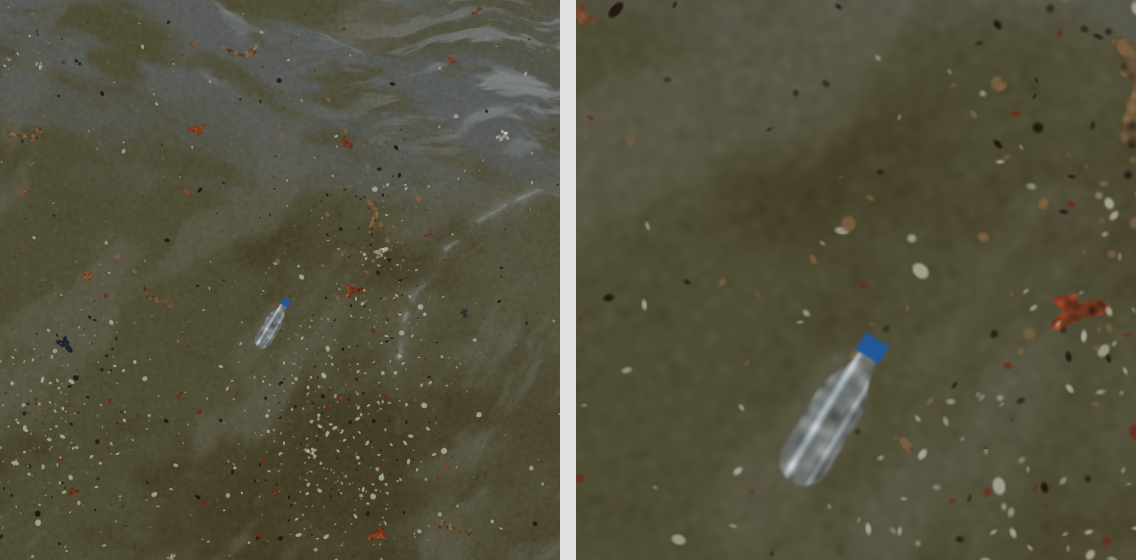
Left, the full canvas; right, a detail of the centre.
Write a WebGL 2 fragment shader that draws this texture.

```glsl
#version 300 es
precision highp float;
uniform vec2 u_resolution;
out vec4 fragColor;

const vec3 DEEP = vec3(0.262, 0.243, 0.15), OLIVE = vec3(0.312, 0.3, 0.208);
const vec3 SILT = vec3(0.375, 0.365, 0.305), SKY = vec3(0.35, 0.365, 0.362);
const vec3 GLINT = vec3(0.51, 0.535, 0.54), PALE = vec3(0.66, 0.65, 0.58);
const vec3 DARK = vec3(0.12, 0.09, 0.06), RUST = vec3(0.42, 0.17, 0.09);
const vec3 TAN = vec3(0.48, 0.38, 0.25);

vec2 hash2(vec2 c) {
  vec3 q = fract(c.xyx * vec3(0.1031, 0.103, 0.0973));
  q += dot(q, q.yzx + 33.33);
  return fract((q.xx + q.yz) * q.zy);
}

// Coordinates whose x axis points along the angle
vec2 along(vec2 p, float angle) {
  float c = cos(angle), s = sin(angle);
  return vec2(c * p.x + s * p.y, c * p.y - s * p.x);
}

// Signed soft blobs, one per cell
float cellNoise(vec2 p) {
  float sum = 0.0;
  for (int k = 0; k < 9; k++) {
    vec2 id = floor(p) + vec2(k % 3 - 1, k / 3 - 1);
    vec2 d = p - id - hash2(id);
    float w = max(0.0, 1.0 - dot(d, d));
    sum += w * w * w * (hash2(id + 57.0).x * 3.0 - 1.5);
  }
  return sum;
}

float layered(vec2 p) {
  float sum = 0.0;
  for (float amp = 0.55; amp > 0.05; amp *= 0.5) {
    sum += amp * cellNoise(p);
    p = along(p, 0.64) * 2.03 + 11.7;
  }
  return sum;
}

float bump(vec2 p, vec2 centre, vec2 size) {
  vec2 d = (p - centre) / size;
  return exp(-dot(d, d));
}

float ridge(float x, float width) { return 1.0 - smoothstep(0.0, width, abs(x)); }
float fill(float d) { return 1.0 - smoothstep(-0.0017, 0.0017, d); }

vec3 water(vec2 p) {
  float murk = layered(p * vec2(3, 5) + 4.0);
  vec2 warped = p + 0.035 * vec2(murk, layered(p * 4.0 + 19.0));
  float top = smoothstep(0.52, 0.92, p.y + 0.12 * murk + 0.1 * (p.x - 0.5));
  vec3 col = mix(DEEP, OLIVE, smoothstep(-0.45, 0.25, murk + (p.y - 0.3) * 0.9));
  // Silt smears, finer on the right
  float smear = layered(along(warped, 0.95) * vec2(4, 10) + 7.0);
  col = mix(col, SILT, 0.6 * smoothstep(0.08, 0.65, smear));
  float side = smoothstep(0.62, 0.95, p.x + 0.2 * murk) * (1.0 - top);
  float streak = layered(along(warped, 1.0) * vec2(6, 26));
  col = mix(col, SILT, side * (0.3 + 0.5 * smoothstep(0.0, 0.5, streak)));
  // Sky on the ripples and choppy corner
  float ripple = layered(along(warped, -0.3) * vec2(4, 14));
  float patches = smoothstep(-0.15, 0.35, layered(p * 5.0 + 31.0));
  col = mix(col, SKY, top * smoothstep(-0.25, 0.4, ripple) * 0.9);
  col = mix(col, GLINT, top * patches * ridge(ripple - 0.2, 0.16) * 0.6);
  float corner = bump(p, vec2(0.95, 0.87), vec2(0.3, 0.16));
  float chop = layered(along(warped, 0.1) * vec2(9, 42));
  col = mix(col, SKY, corner * 0.55);
  col = mix(col, GLINT, corner * smoothstep(0.05, 0.6, chop) * 0.8);
  // Bent crest with broken foam
  float t = clamp((p.y - 0.3) / 0.36, 0.0, 1.1);
  float off = warped.x - 0.7 - 0.07 * t - 0.2 * pow(t, 5.0);
  off = abs(off) / length(vec2(1.0, 0.2 + 2.8 * pow(t, 4.0)));
  float reach = smoothstep(0.2, 0.36, p.y) * (1.0 - smoothstep(0.64, 0.69, p.y));
  float broken = smoothstep(-0.2, 0.5, layered(p * 22.0));
  col = mix(col, SILT, reach * 0.5 * exp(-off * 35.0));
  col = mix(col, GLINT, reach * broken * exp(-off * 190.0));
  return col + 0.012 * cellNoise(p * 150.0);
}

// Where floating specks gather
float crowd(vec2 p) {
  return 0.07 + bump(p, vec2(0.6, 0.24), vec2(0.14, 0.24))
    + 0.7 * bump(p, vec2(0.07, 0.24), vec2(0.18, 0.16))
    + 0.8 * bump(p, vec2(0.69, 0.58), vec2(0.08, 0.14))
    + 0.7 * bump(p, vec2(0.05, 0.91), vec2(0.08, 0.04));
}

vec3 addSpecks(vec3 col, vec2 p, float scale, float seed) {
  for (int k = 0; k < 9; k++) {
    vec2 id = floor(p * scale) + vec2(k % 3 - 1, k / 3 - 1);
    vec2 r = hash2(id + seed), kind = hash2(id + seed + 31.0);
    vec2 d = along(p * scale - id - r, r.x * 6.28) * vec2(1.0, 1.0 + r.y);
    float radius = mix(0.13, 0.36, kind.y * kind.y);
    float cover = step(kind.x, 0.3 * crowd((id + r) / scale)) * fill((length(d) - radius) / scale);
    float pick = fract(r.x * 7.0 + r.y * 13.0) - mix(0.68, 0.28, smoothstep(0.35, 0.55, p.y));
    vec3 tint = pick < 0.0 ? PALE : pick < 0.2 ? DARK : pick < 0.35 ? RUST : TAN;
    col = mix(col, tint, cover * mix(0.5, 0.95, kind.y));
  }
  return col;
}

// Lobed leaves and pale or dark scraps
vec3 addScraps(vec3 col, vec2 p) {
  for (float i = 1.0; i < 23.0; i++) {
    vec2 h = hash2(vec2(i, 8));
    vec2 q = p - fract(i * vec2(0.7549, 0.5698) + 0.12 * h);
    float a = atan(q.y, q.x) + h.x * 6.28;
    float lobes = 0.75 + 0.25 * sin(3.0 * a + h.y * 9.0) + 0.2 * sin(5.0 * a);
    float d = length(along(q, h.y * 6.28) * vec2(0.8, 1.3)) - mix(0.007, 0.016, h.x) * lobes;
    vec3 tint = mix(RUST, vec3(0.62, 0.3, 0.16), h.y * h.y);
    tint = mod(i, 5.0) == 2.0 ? PALE : mod(i, 9.0) == 4.0 ? DARK.zyx * 1.2 : tint;
    tint *= 1.0 + 0.35 * cellNoise(q * 190.0 + i);
    col = mix(col, tint, fill(d) * mix(0.5, 0.95, h.x));
  }
  return col;
}

vec3 addTwigs(vec3 col, vec2 p) {
  for (float i = 1.0; i < 6.0; i++) {
    vec2 h = hash2(vec2(i, 41));
    vec2 q = along(p - fract(i * vec2(0.382, 0.147) + vec2(0.9, 0.32)), h.x * 3.14);
    q.y += 0.006 * sin(q.x * 90.0 + h.y * 6.0);
    q.x -= clamp(q.x, -0.026, 0.026);
    float d = length(q) - 0.005 - 0.004 * cellNoise(p * 95.0);
    col = mix(col, mix(DARK, TAN, 0.75 + 0.4 * cellNoise(p * 160.0)), 0.85 * fill(d));
  }
  return col;
}

vec3 addBottle(vec3 col, vec2 p, vec2 centre, float angle) {
  vec2 q = along(p - centre, angle);
  float width = mix(0.015, 0.006, smoothstep(0.008, 0.04, q.x));
  float body = max(length(vec2(min(q.x + 0.032, 0.0), q.y)) - width, q.x - 0.042);
  float shine = ridge(q.y - 0.005, 0.004) + 0.6 * ridge(q.y + 0.009, 0.003);
  vec3 plastic = mix(SKY * 1.25, vec3(0.74, 0.8, 0.84), shine * 0.8) + 0.1 * cellNoise(q * 130.0);
  vec2 cap = abs(q - vec2(0.046, 0)) - vec2(0.006, 0.008);
  col = mix(col, plastic, 0.9 * fill(body));
  return mix(col, vec3(0.12, 0.34, 0.6), fill(max(cap.x, cap.y)));
}

void main() {
  vec2 p = gl_FragCoord.xy / u_resolution;
  vec3 col = addScraps(addTwigs(water(p), p), p);
  col = addSpecks(addSpecks(col, p, 62.0, 3.0), p, 105.0, 71.0);
  fragColor = vec4(addBottle(col, p, vec2(0.486, 0.42), 1.03), 1.0);
}
```
